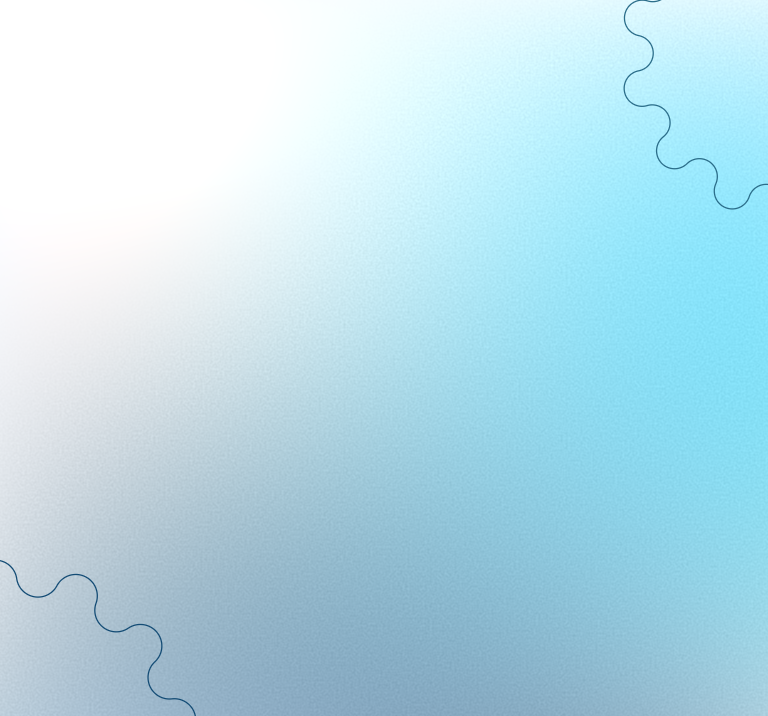
A Shadertoy shader for this background:

```glsl
const float PI = 3.14159265;
const float LOBES = 13.0;

vec2 hashGradient(vec2 cell) {
    vec3 h = fract(cell.xyx * vec3(0.1031, 0.1030, 0.0973));
    h += dot(h, h.yzx + 33.33);
    return fract((h.xx + h.yz) * h.zy) * 2.0 - 1.0;
}

float gradientNoise(vec2 p) {
    vec2 i = floor(p), f = fract(p);
    vec2 u = f * f * f * (f * (f * 6.0 - 15.0) + 10.0);
    float a = dot(hashGradient(i), f);
    float b = dot(hashGradient(i + vec2(1, 0)), f - vec2(1, 0));
    float c = dot(hashGradient(i + vec2(0, 1)), f - vec2(0, 1));
    float d = dot(hashGradient(i + vec2(1, 1)), f - vec2(1, 1));
    return mix(mix(a, b, u.x), mix(c, d, u.x), u.y);
}

// Cubic through four colours evenly spaced over 0..1
vec3 cubicBlend(vec3 a, vec3 b, vec3 c, vec3 d, float t) {
    float s = 3.0 * t;
    return (d * s * (s - 1.0) * (s - 2.0) - a * (s - 1.0) * (s - 2.0) * (s - 3.0)) / 6.0
         + (b * s * (s - 2.0) * (s - 3.0) - c * s * (s - 1.0) * (s - 3.0)) / 2.0;
}

// Gradient mesh, rows listed from bottom to top
vec3 backdrop(vec2 uv) {
    vec3 base = cubicBlend(vec3(0.74, 0.81, 0.86), vec3(0.56, 0.68, 0.77),
                           vec3(0.53, 0.67, 0.76), vec3(0.67, 0.81, 0.87), uv.x);
    vec3 low = cubicBlend(vec3(0.88, 0.90, 0.92), vec3(0.68, 0.79, 0.84),
                          vec3(0.57, 0.81, 0.89), vec3(0.54, 0.87, 0.95), uv.x);
    vec3 high = cubicBlend(vec3(0.99, 0.99, 1.0), vec3(0.92, 0.965, 0.975),
                           vec3(0.68, 0.92, 0.98), vec3(0.55, 0.90, 0.99), uv.x);
    vec3 top = cubicBlend(vec3(1.0), vec3(0.995, 1.0, 1.0),
                          vec3(0.92, 0.985, 1.0), vec3(0.87, 0.97, 1.0), uv.x);
    return clamp(cubicBlend(base, low, high, top, uv.y), 0.0, 1.0);
}

// Distance to a scalloped ring made of tangent arcs, alternately outward and inward
float scallopDistance(vec2 p, float bumpRing, float notchRing, float phase) {
    float halfStep = PI / LOBES;
    float angle = atan(p.y, p.x) - phase;
    angle = abs(mod(angle + halfStep, 2.0 * halfStep) - halfStep);
    vec2 q = length(p) * vec2(cos(angle), sin(angle));
    vec2 bump = vec2(bumpRing, 0.0);
    vec2 notch = notchRing * vec2(cos(halfStep), sin(halfStep));
    vec2 link = notch - bump, rel = q - bump;
    bool outer = link.x * rel.y - link.y * rel.x < 0.0;
    return abs(length(q - (outer ? bump : notch)) - 0.5 * length(link));
}

float strokeMask(float dist) {
    return clamp((0.0009 - dist) * iResolution.y + 0.5, 0.0, 1.0);
}

void mainImage(out vec4 fragColor, in vec2 fragCoord) {
    vec2 uv = fragCoord / iResolution.xy;
    vec2 p = fragCoord / iResolution.y;
    float aspect = iResolution.x / iResolution.y;
    vec3 color = backdrop(uv);

    // Fine grain, fading out in the white corner
    float grain = gradientNoise(p * 290.0);
    color += 0.05 * grain * smoothstep(0.0, 0.2, 1.0 - color.r);

    // Corner outlines
    float upper = scallopDistance(p - vec2(aspect + 0.0236, 0.9248), 0.2052, 0.2089, 3.379);
    float lower = scallopDistance(p - vec2(0.0093, -0.0501), 0.2382, 0.25, 0.67);
    color = mix(color, vec3(0.17, 0.43, 0.54), strokeMask(upper));
    color = mix(color, vec3(0.08, 0.30, 0.46), strokeMask(lower));

    fragColor = vec4(color, 1.0);
}
```
